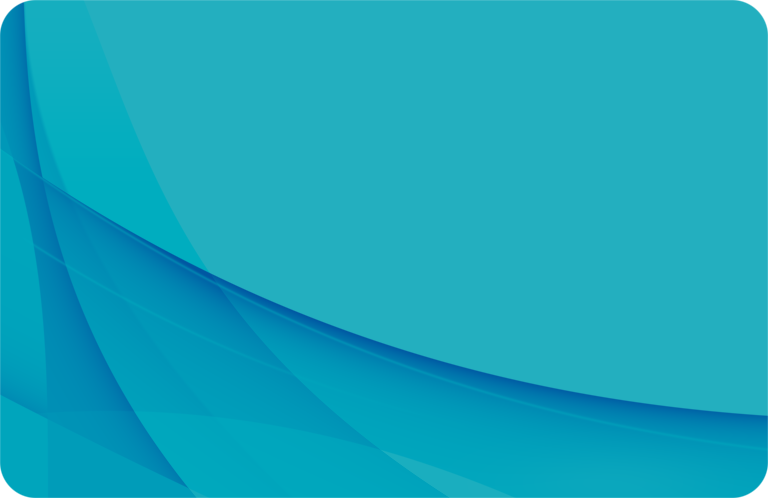
A WebGL 1 fragment shader for this background:

```glsl
precision highp float;
// A rounded teal card with translucent blue ribbons sweeping from the left.
// Each ribbon edge is a cubic curve; tone fades exponentially away from it,
// and overlapping ribbons are layered from the back to the front.

uniform vec2 u_resolution;

#define BASE vec3(0.137, 0.686, 0.749)
#define TEAL vec3(0.0, 0.68, 0.75)
#define DEEP vec3(0.0, 0.34, 0.635)
#define PAPER vec3(1.0)
#define CORNER_RADIUS 0.047
#define SHADOW_DEPTH 0.04
#define SHADOW_STRENGTH 0.78
#define LINE_WIDTH 0.0032
#define LINE_STRENGTH 0.4

// Cubic polynomial with coefficients from constant to third order.
float cubic(float t, vec4 c) {
  return c.x + t * (c.y + t * (c.z + t * c.w));
}

// Smooth coverage of the side where d is positive.
float cover(float d, float softness) {
  return smoothstep(-softness, softness, d);
}

// Falloff from one at an edge to zero far inside it.
float fade(float d, float reach) {
  return exp(-max(d, 0.0) / reach);
}

vec3 tone(float depth) {
  return mix(TEAL, DEEP, clamp(depth, 0.0, 1.0));
}

float cardDistance(vec2 point, vec2 halfSize) {
  vec2 q = abs(point) - halfSize + CORNER_RADIUS;
  return length(max(q, 0.0)) + min(max(q.x, q.y), 0.0) - CORNER_RADIUS;
}

void main() {
  vec2 uv = gl_FragCoord.xy / u_resolution;
  vec2 soft = 0.9 / u_resolution;
  float x = uv.x;
  float y = uv.y;
  float drop = 1.0 - y;

  // Depth inside each steep edge, positive on its left.
  float fan = cubic(drop, vec4(0.109, 0.257, -0.096, 0.316)) - x;
  float inner = cubic(drop, vec4(0.031, 0.02, 0.33, 0.0)) - x;
  float band = cubic(drop, vec4(0.031, 0.018, 0.104, 0.103)) - x;
  float side = 0.0625 - 0.1435 * y * y * y - x;

  // Depth below each shallow edge.
  float wave = cubic(x, vec4(0.702, -1.091, 0.673, -0.119)) - y;
  float hill = 0.175 - 0.62 * (x - 0.14) * (x - 0.14) - y;
  float slope = cubic(x, vec4(0.2077, -0.8, 0.14, 0.0)) - y;

  float inFan = cover(fan, soft.x);
  float inInner = cover(inner, soft.x * 3.0);
  float inBand = cover(band, soft.x);
  float inSide = cover(side, soft.x);
  float inWave = cover(wave, soft.y);
  float inHill = cover(hill, soft.y);
  float inSlope = cover(slope, soft.y);

  // Upper fan and its dark vertical band.
  vec3 fanColor = mix(TEAL, BASE, 0.6 * smoothstep(0.6, 1.0, y));
  vec3 color = mix(BASE, fanColor, inFan);
  color = mix(color, tone(0.06 + 0.17 * fade(inner, 0.05)), inInner);
  color = mix(color, tone(0.25 + 0.48 * fade(band, 0.02)), inBand);
  color = mix(color, tone(0.25), inSide);

  // Tone of the main wave, layered from right to left.
  float depth = 0.03 + 0.24 * fade(wave, 0.15);
  float leftDepth = 0.02 + 0.38 * fade(wave, 0.3) + 0.08 * fade(fan, 0.05);
  depth = mix(depth, leftDepth, inFan);
  depth += 0.07 * inInner * fade(inner, 0.06);
  float shadow = smoothstep(0.0, 0.35, x) * (1.0 - 0.35 * x * x);
  depth += SHADOW_STRENGTH * shadow * fade(wave, SHADOW_DEPTH);
  depth += 0.2 * (1.0 - shadow) * fade(wave, 0.01);
  depth = mix(depth, 0.34 + 0.36 * fade(band, 0.03), inBand);
  depth = mix(depth, 0.1 + 0.3 * fade(-slope, 0.06), inSide);

  // Pale hill and the diagonal panel crossing it.
  depth *= 1.0 - inHill * mix(0.5, 0.15, inBand);
  depth = mix(depth, mix(0.2, 0.1, inSide), inSlope * inBand);
  vec3 waveColor = tone(depth);
  float gaps = 0.75 * inHill * (1.0 - inFan);
  gaps += 0.6 * inSlope * (1.0 - inBand);
  waveColor = mix(waveColor, BASE, clamp(gaps, 0.0, 1.0));
  vec2 glow = (uv - vec2(0.8, 0.03)) / vec2(0.13, 0.06);
  waveColor = mix(waveColor, BASE, 0.3 * exp(-dot(glow, glow)));

  // Two thin highlights following the wave.
  float upper = wave - x * (0.05 + 0.018 * x);
  float lower = cubic(x, vec4(0.553, -1.053, 0.723, -0.155)) - y;
  float width = max(LINE_WIDTH, soft.y);
  float shine = exp(-upper * upper / (width * width));
  float fading = smoothstep(0.02, 0.05, x) * (1.0 - smoothstep(0.15, 0.7, x));
  shine += fading * exp(-lower * lower / (width * width));
  waveColor = mix(waveColor, TEAL, LINE_STRENGTH * min(shine, 1.0));
  color = mix(color, waveColor, inWave);

  // Rounded card outline.
  vec2 size = vec2(1.0, u_resolution.y / u_resolution.x);
  float outside = cardDistance((uv - 0.5) * size, 0.5 * size);
  color = mix(color, PAPER, cover(outside, soft.x));
  gl_FragColor = vec4(color, 1.0);
}
```
